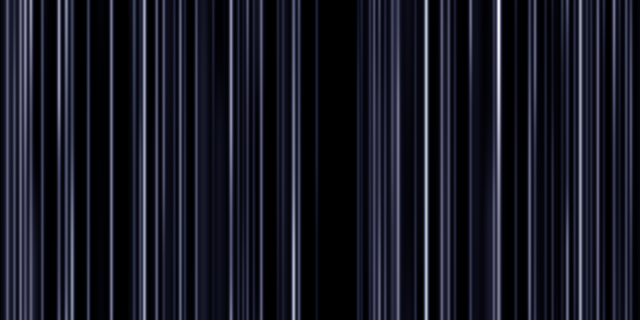
A WebGL 1 fragment shader for this background:

```glsl
precision highp float;

uniform vec2 u_resolution;

float hash(vec2 p) {
    vec3 q = fract(vec3(p.xyx) * 0.1031);
    q += dot(q, q.yzx + 33.33);
    return fract((q.x + q.y) * q.z);
}

// Smooth one-dimensional noise; each seed gives its own curve.
float valueNoise(float x, float seed) {
    float cell = floor(x);
    float t = smoothstep(0.0, 1.0, x - cell);
    return mix(hash(vec2(cell, seed)), hash(vec2(cell + 1.0, seed)), t);
}

// Many faint streaks, fewer clear ones and some near-white ones.
float streakBrightness(float rarity) {
    return 0.1 + 0.53 * pow(rarity, 1.5) + 0.47 * pow(rarity, 8.0);
}

// Crowded regions keep most of their streaks, sparse regions few.
float streakPresence(float center, float chance) {
    float crowding = valueNoise(center * 30.0, 7.0);
    return smoothstep(0.41, 0.47, mix(chance, crowding, 0.42));
}

// Slow change of strength along the height.
float verticalFade(float y, float seed, float lowest) {
    float n = valueNoise(y * 1.3 + hash(vec2(seed, 5.0)) * 9.0, seed);
    return mix(lowest, 1.0, smoothstep(0.1, 0.6, n));
}

// Sum of soft vertical streaks, one per cell across the canvas.
vec3 streakLayer(vec2 uv, float count, float width, float lowest, float seed) {
    float x = uv.x * count;
    float home = floor(x);
    vec3 light = vec3(0.0);
    for (int i = -2; i <= 2; i++) {
        float id = home + float(i);
        float center = id + 0.25 + 0.5 * hash(vec2(id, seed));
        float brightness = streakBrightness(hash(vec2(id, seed + 1.0)));
        float presence = streakPresence(center / count, hash(vec2(id, seed + 2.0)));
        float fade = verticalFade(uv.y, id + seed * 13.0, lowest);
        float spread = width * (0.8 + 0.4 * brightness);
        float offset = (x - center) / spread;
        float profile = exp(-0.5 * offset * offset);
        float hue = hash(vec2(id, seed + 3.0)) - 0.5;
        vec3 tint = 1.0 + hue * vec3(0.08, -0.03, 0.02);
        light += tint * brightness * presence * fade * profile;
    }
    return light;
}

// Neutral strength to cool blue-grey, turning white at the top.
vec3 coolTone(vec3 light) {
    return pow(clamp(light, 0.0001, 0.95), vec3(1.0, 0.97, 0.75));
}

void main() {
    vec2 uv = gl_FragCoord.xy / u_resolution;
    vec3 sharp = streakLayer(uv, 112.0, 0.205, 0.45, 11.0);
    vec3 haze = streakLayer(uv, 48.0, 0.26, 0.0, 31.0);
    gl_FragColor = vec4(coolTone(sharp + 0.14 * haze), 1.0);
}
```
